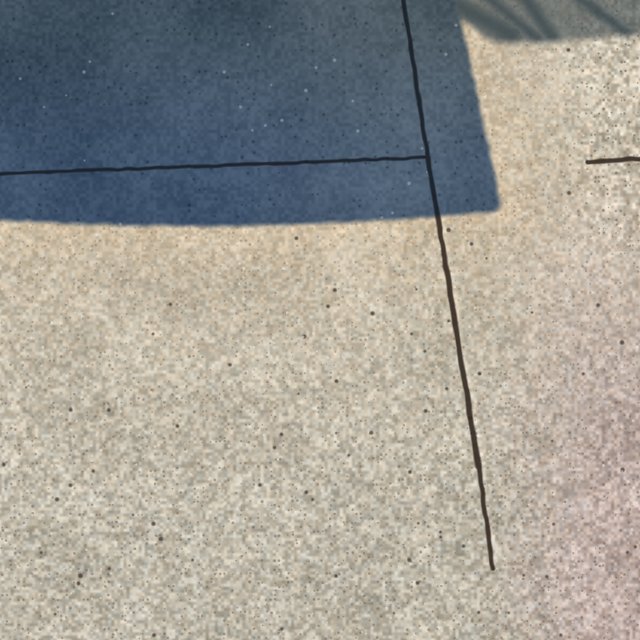
Reproduce this texture procedurally as a Shadertoy shader.

```glsl
float hash(vec2 p) {
    vec3 q = fract(vec3(p.xyx) * 0.1031);
    q += dot(q, q.yzx + 33.33);
    return fract((q.x + q.y) * q.z);
}

float valueNoise(vec2 p) {
    vec2 cell = floor(p), f = fract(p);
    f = f * f * (3.0 - 2.0 * f);
    float low = mix(hash(cell), hash(cell + vec2(1, 0)), f.x);
    float high = mix(hash(cell + vec2(0, 1)), hash(cell + vec2(1, 1)), f.x);
    return mix(low, high, f.y);
}

float fbm(vec2 p) {
    float sum = 0.0, weight = 0.5;
    for (int i = 0; i < 4; i++) {
        sum += weight * valueNoise(p);
        p = mat2(0.8, 0.6, -0.6, 0.8) * p * 2.03 + 17.0;
        weight *= 0.5;
    }
    return sum / 0.9375;
}

// Scattered round grains; density is the share of occupied cells.
float grains(vec2 uv, float scale, float density, float seed, float pixel) {
    vec2 p = uv * scale;
    vec2 cell = floor(p) + seed;
    vec2 center = 0.3 + 0.4 * vec2(hash(cell + 5.3), hash(cell + 9.7));
    float radius = mix(0.12, 0.3, hash(cell + 3.1));
    float blur = 0.1 + pixel * scale * 0.5;
    float dist = length(fract(p) - center);
    return step(hash(cell), density) * (1.0 - smoothstep(radius - blur, radius + blur, dist));
}

float segmentDistance(vec2 p, vec2 a, vec2 b) {
    vec2 ab = b - a;
    return length(p - a - ab * clamp(dot(p - a, ab) / dot(ab, ab), 0.0, 1.0));
}

float stroke(vec2 p, vec2 a, vec2 b, float halfWidth, float blur) {
    return 1.0 - smoothstep(halfWidth - blur, halfWidth + blur, segmentDistance(p, a, b));
}

float roundMax(float a, float b, float radius) {
    vec2 corner = max(vec2(a, b) + radius, 0.0);
    return min(max(a, b), -radius) + length(corner);
}

// Signed distance to the large shadow with a curved lower rim.
float shadowDistance(vec2 p) {
    float rim = 0.647 + 0.1 * (p.x - 0.3) * (p.x - 0.3);
    float side = 0.722 + (0.96 - p.y) * 0.218;
    return roundMax(rim - p.y, (p.x - side) * 0.977, 0.016);
}

// Soft foliage shade with darker branches across the upper right.
float foliageShade(vec2 p) {
    float rim = 0.93 + 0.035 * smoothstep(0.78, 0.715, p.x) + 0.012 * smoothstep(0.82, 1.0, p.x);
    float area = smoothstep(rim - 0.007, rim + 0.012, p.y) * smoothstep(0.69, 0.72, p.x);
    float branches = stroke(p, vec2(0.70, 1.0), vec2(0.80, 0.945), 0.014, 0.013);
    branches = max(branches, stroke(p, vec2(0.755, 1.01), vec2(0.84, 0.94), 0.008, 0.010));
    branches = max(branches, stroke(p, vec2(0.815, 1.01), vec2(0.865, 0.94), 0.010, 0.010));
    branches = max(branches, stroke(p, vec2(0.895, 1.01), vec2(0.985, 0.945), 0.008, 0.009));
    return area * (0.60 + 0.32 * branches);
}

vec3 sunlitConcrete(vec2 uv, float rimDistance, float pixel) {
    float mottling = fbm(uv * 9.0);
    float fine = valueNoise(uv * 210.0) - 0.5;
    float coarse = valueNoise(uv * 105.0 + 40.0) - 0.5;
    float roughness = mix(1.15, 0.75, smoothstep(0.2, 0.68, uv.y));
    roughness += 0.6 * smoothstep(0.86, 0.95, uv.x) * smoothstep(0.5, 0.75, uv.y);

    vec3 color = mix(vec3(0.735, 0.71, 0.65), vec3(0.775, 0.74, 0.67), smoothstep(0.1, 0.6, uv.y));
    float warmth = exp(-max(rimDistance, 0.0) * 13.0);
    color = mix(color, vec3(0.84, 0.755, 0.63), warmth * 0.65);
    float pink = smoothstep(0.72, 0.98, uv.x + 0.12 * (mottling - 0.5)) * smoothstep(0.85, 0.2, uv.y);
    color = mix(color, vec3(0.735, 0.655, 0.635), pink * 0.8);
    color += (mottling - 0.5) * 0.12;
    color += (fine * 0.19 + coarse * 0.12) * roughness;
    color += vec3(0.035, 0.0, -0.03) * (valueNoise(uv * 130.0 + 90.0) - 0.5);

    // Aggregate: brown grit, rare dark pebbles and pale flecks.
    color = mix(color, vec3(0.43, 0.38, 0.33), 0.5 * roughness * grains(uv, 150.0, 0.16, 11.0, pixel));
    color = mix(color, vec3(0.24, 0.20, 0.18), 0.75 * grains(uv, 85.0, 0.012, 57.0, pixel));
    return mix(color, vec3(0.93, 0.90, 0.84), 0.65 * grains(uv, 130.0, 0.04, 83.0, pixel));
}

vec3 shadedConcrete(vec2 uv, float pixel) {
    vec3 color = mix(vec3(0.245, 0.325, 0.425), vec3(0.245, 0.31, 0.365), smoothstep(0.7, 1.0, uv.y));
    color += vec3(0.055, 0.045, 0.025) * smoothstep(0.3, 0.65, uv.x);
    color += (fbm(uv * 8.0 + 30.0) - 0.5) * 0.12;
    color += (valueNoise(uv * 190.0) - 0.5) * 0.07;
    color *= 1.0 - 0.25 * grains(uv, 120.0, 0.08, 29.0, pixel);
    return mix(color, vec3(0.62, 0.68, 0.70), 0.6 * grains(uv, 110.0, 0.008, 71.0, pixel));
}

float jointMask(vec2 uv, float blur) {
    vec2 p = uv + (vec2(valueNoise(uv * 65.0), valueNoise(uv * 65.0 + 20.0)) - 0.5) * 0.0025;
    float mask = stroke(p, vec2(0.629, 1.01), vec2(0.669, 0.752), 0.0033, blur);
    mask = max(mask, stroke(p, vec2(0.669, 0.752), vec2(0.697, 0.583), 0.0037, blur));
    mask = max(mask, stroke(p, vec2(0.697, 0.583), vec2(0.748, 0.270), 0.0042, blur));
    mask = max(mask, stroke(p, vec2(0.748, 0.270), vec2(0.770, 0.112), 0.0034, blur));
    mask = max(mask, stroke(p, vec2(-0.01, 0.728), vec2(0.670, 0.754), 0.0026, blur));
    return max(mask, stroke(p, vec2(0.919, 0.746), vec2(1.01, 0.753), 0.0036, blur));
}

void mainImage(out vec4 fragColor, in vec2 fragCoord) {
    vec2 uv = fragCoord / iResolution.xy;
    float pixel = 1.0 / iResolution.y;
    float rimDistance = shadowDistance(uv + (valueNoise(uv * 70.0) - 0.5) * 0.003);
    float shadow = 1.0 - smoothstep(-0.006, 0.006, rimDistance);

    vec3 color = sunlitConcrete(uv, rimDistance, pixel);
    color = mix(color, vec3(0.25, 0.30, 0.32), foliageShade(uv));
    color = mix(color, shadedConcrete(uv, pixel), shadow);

    // Grooves, with a faint lit lip on their right side.
    float blur = 0.0012 + 0.5 * pixel;
    float groove = jointMask(uv, blur);
    color += 0.06 * (1.0 - shadow) * jointMask(uv - vec2(0.006, 0.0), blur);
    vec3 grooveColor = mix(vec3(0.20, 0.16, 0.13), vec3(0.10, 0.12, 0.15), shadow);
    color = mix(color, grooveColor, groove * 0.9);

    fragColor = vec4(clamp(color, 0.0, 1.0), 1.0);
}
```
